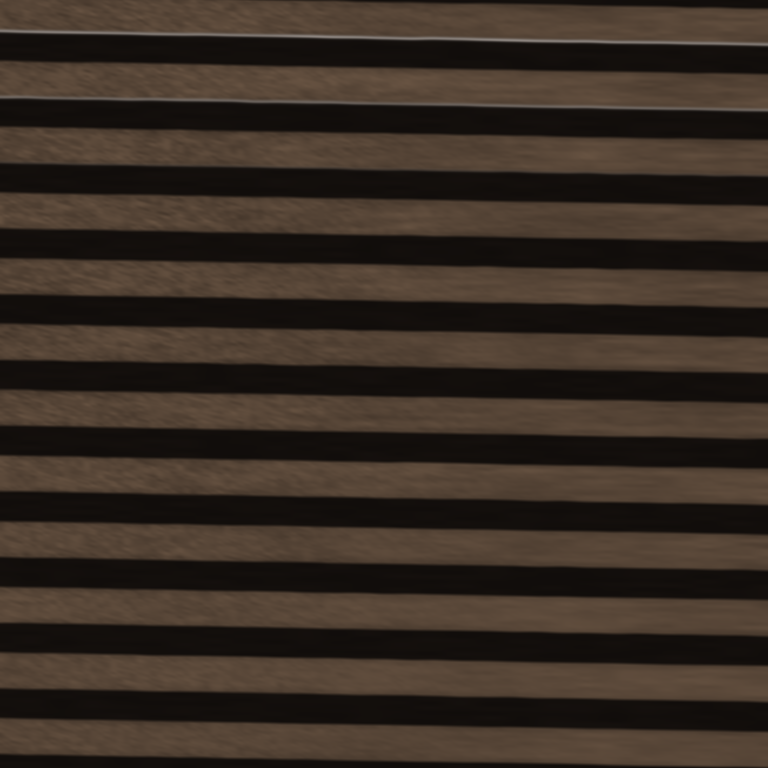
Write a Shadertoy shader that draws this texture.

```glsl
#define PITCH 0.0856
#define GAP_SHARE 0.455
#define FIRST_GAP 0.0404
#define SLOPE 0.0176
#define EDGE_SOFTNESS 0.0028
#define GLINT_WIDTH 0.0024
#define GRAIN_CONTRAST 0.60
#define GAP_COLOR vec3(0.071, 0.055, 0.045)
#define WOOD_DARK vec3(0.235, 0.185, 0.145)
#define WOOD_LIGHT vec3(0.435, 0.350, 0.278)
#define GLINT_COLOR vec3(0.56, 0.53, 0.51)

float hash(vec2 p) {
    vec3 q = fract(vec3(p.xyx) * 0.1031);
    q += dot(q, q.yzx + 33.33);
    return fract((q.x + q.y) * q.z);
}

float valueNoise(vec2 p) {
    vec2 cell = floor(p), f = fract(p);
    f = f * f * (3.0 - 2.0 * f);
    return mix(mix(hash(cell), hash(cell + vec2(1, 0)), f.x),
               mix(hash(cell + vec2(0, 1)), hash(cell + vec2(1, 1)), f.x), f.y);
}

// Short slanted flecks on the left give way to long streaks on the right.
float woodGrain(vec2 p, float slat) {
    vec2 seed = vec2(slat * 37.0 + 90.0, slat * 19.0 + 70.0);
    vec2 slanted = vec2(p.x, p.y - 0.22 * p.x);
    float flecks = 0.55 * valueNoise(slanted * vec2(60.0, 185.0) + seed)
                 + 0.45 * valueNoise(slanted * vec2(115.0, 290.0) + seed);
    float streaks = 0.6 * valueNoise(p * vec2(13.0, 140.0) + seed)
                  + 0.4 * valueNoise(p * vec2(38.0, 230.0) + seed);
    float blotches = valueNoise(p * vec2(8.0, 32.0) + seed) - 0.5;
    float smoothSide = smoothstep(0.15, 0.85, p.x);
    float detail = mix(flecks, streaks, 0.25 + 0.6 * smoothSide) - 0.5;
    float calm = mix(1.0, 0.65, smoothstep(0.5, 0.9, p.y));
    return (detail * mix(1.25, 0.85, smoothSide) + 0.35 * blotches) * calm;
}

void mainImage(out vec4 fragColor, in vec2 fragCoord) {
    vec2 uv = fragCoord / iResolution.xy;
    vec2 p = vec2(uv.x, 1.0 - uv.y - SLOPE * uv.x);

    // Slat layout, measured downwards from the first gap
    float wobble = 0.0010 * (valueNoise(uv * vec2(30.0, 40.0)) - 0.5);
    float row = (p.y + wobble - FIRST_GAP) / PITCH;
    float gap = floor(row - 0.5 * GAP_SHARE + 0.5);
    float slat = floor(row - 0.5 * GAP_SHARE);
    float edge = (abs(row - gap - 0.5 * GAP_SHARE) - 0.5 * GAP_SHARE) * PITCH;
    float softness = max(EDGE_SOFTNESS, 0.8 / iResolution.y);
    float wood = smoothstep(-softness, softness, edge);

    // Wood tone, with a little shading towards the slat edges
    float tone = 0.55 + GRAIN_CONTRAST * woodGrain(p, slat);
    tone += 0.08 * (hash(vec2(slat + 20.0, 4.0)) - 0.5);
    vec3 woodColor = mix(WOOD_DARK, WOOD_LIGHT, clamp(tone, 0.0, 1.0));
    woodColor *= mix(0.90, 1.0, smoothstep(0.0, 0.010, edge));

    // Faint grain inside the gaps
    float gapGrain = valueNoise(p * vec2(25.0, 170.0) + 11.0);
    vec3 color = mix(GAP_COLOR * (0.90 + 0.22 * gapGrain), woodColor, wood);

    // Glint along the lower slat edges, fading row by row from the top
    float offset = (row - gap) * PITCH / GLINT_WIDTH;
    float glint = exp(-offset * offset) * exp(-0.45 * gap * gap);
    glint *= 0.80 + 0.20 * valueNoise(vec2(uv.x * 12.0, gap + 5.0));
    color = mix(color, GLINT_COLOR, glint);

    fragColor = vec4(color, 1.0);
}
```
